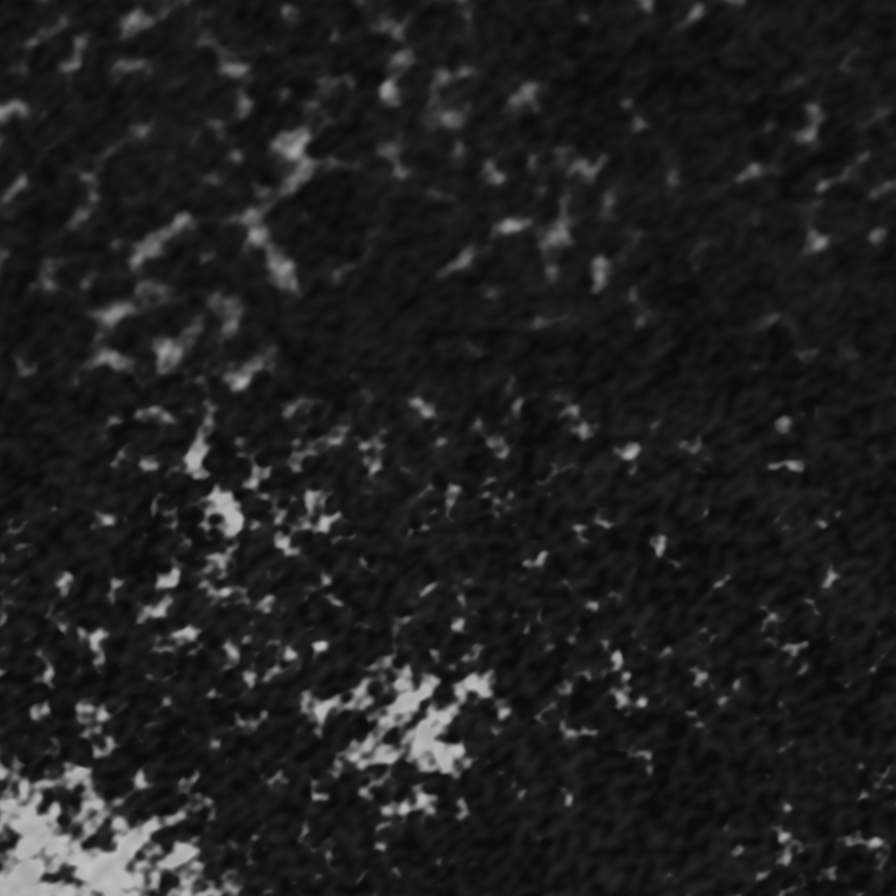
A WebGL 1 fragment shader for this texture:

```glsl
precision highp float;
// Pale, ragged flakes on a near-black grainy surface: dense and crisp at the
// lower left, faint and blurred toward the top. Octaves of rotated gradient
// noise are lifted by a density map, then ramped softly into flakes.

uniform vec2 u_resolution;

const float BASE_LEVEL = 0.081;      // dark ground
const float GRAIN_CONTRAST = 0.078;
const float HALO_LEVEL = 0.03;       // faint glow around the flakes
const float FLAKE_LEVEL = 0.58;      // brightness added by a solid flake
const float RAMP_START = -0.13;
const float CRISP_RAMP_END = 0.38;
const float BLURRED_RAMP_END = 0.60;
const float STREAK_ANGLE = 0.62;     // grain runs up to the right
const float GRAIN_SCALE = 82.0;
const float CLUSTER_SCALE = 5.0;
const float SPECK_SCALE = 28.0;
const float SPARSE_BIAS = -0.43;     // density at the right side
const float LEFT_GAIN = 0.15;
const float TOP_GAIN = 0.06;
const vec2 CORNER_CENTER = vec2(0.09, 0.02);
const vec2 CORNER_RADIUS = vec2(0.16, 0.11);
const vec2 CLUMP_CENTER = vec2(0.47, 0.18);
const vec2 CLUMP_RADIUS = vec2(0.065, 0.06);

float hash(vec2 cell) {
  vec3 q = fract(vec3(cell.xyx) * 0.1031);
  q += dot(q, q.yzx + 33.33);
  return fract((q.x + q.y) * q.z);
}

float cornerSlope(vec2 cell, vec2 offset) {
  float angle = 6.28318 * hash(cell);
  return dot(vec2(cos(angle), sin(angle)), offset);
}

// Gradient noise, roughly -0.7 to 0.7
float noise(vec2 p) {
  vec2 cell = floor(p);
  vec2 f = p - cell;
  vec2 w = f * f * f * (f * (f * 6.0 - 15.0) + 10.0);
  vec2 e = vec2(1.0, 0.0);
  float low = mix(cornerSlope(cell, f), cornerSlope(cell + e.xy, f - e.xy), w.x);
  float high = mix(cornerSlope(cell + e.yx, f - e.yx), cornerSlope(cell + e.xx, f - e.xx), w.x);
  return mix(low, high, w.y);
}

mat2 rotation(float angle) {
  float c = cos(angle);
  float s = sin(angle);
  return mat2(c, -s, s, c);
}

float bump(vec2 p, vec2 center, vec2 radius) {
  vec2 d = (p - center) / radius;
  return exp(-dot(d, d));
}

// How likely flakes are at each place
float density(vec2 p) {
  float left = 1.0 - smoothstep(0.3, 0.8, p.x);
  float top = smoothstep(0.45, 0.65, p.y) * (1.0 - smoothstep(0.8, 1.0, p.y));
  float clumps = 0.42 * bump(p, CORNER_CENTER, CORNER_RADIUS)
               + 0.48 * bump(p, CLUMP_CENTER, CLUMP_RADIUS);
  return SPARSE_BIAS + LEFT_GAIN * left + TOP_GAIN * top + clumps;
}

// Clusters broken into specks; blur fades the finer octaves
float flakeField(vec2 p, float blur) {
  float sum = 0.42 * noise(p * CLUSTER_SCALE + 17.3);
  vec2 q = rotation(STREAK_ANGLE) * p * SPECK_SCALE;
  q.x *= 0.85;
  float weight = mix(0.72, 0.92, blur);
  for (int i = 0; i < 3; i++) {
    sum += weight * noise(q + 41.7);
    q = rotation(0.9) * q * 1.8;
    weight *= mix(0.72, 0.38, blur);
  }
  return sum;
}

// Fine streaks over broader mottling
float grainField(vec2 p, float blur) {
  vec2 q = rotation(STREAK_ANGLE) * p * GRAIN_SCALE;
  q.x *= 0.7;
  float fine = noise(q + 5.1);
  float medium = noise(rotation(0.5) * q * 0.5 + 63.9);
  float broad = noise(p * 7.0 + 88.2);
  return mix(1.0, 0.6, blur) * fine + 0.6 * medium + 0.4 * broad;
}

void main() {
  vec2 p = gl_FragCoord.xy / u_resolution;
  float blur = smoothstep(0.4, 0.68, p.y);

  float field = flakeField(p, blur) + density(p);
  float rampEnd = mix(CRISP_RAMP_END, BLURRED_RAMP_END, blur);
  float flake = smoothstep(RAMP_START, rampEnd, field);
  float halo = smoothstep(-0.36, 0.0, field);
  float grain = GRAIN_CONTRAST * grainField(p, blur);

  float ground = max(BASE_LEVEL + grain, 0.045);
  float level = ground + HALO_LEVEL * halo + FLAKE_LEVEL * flake;
  gl_FragColor = vec4(vec3(level), 1.0);
}
```
